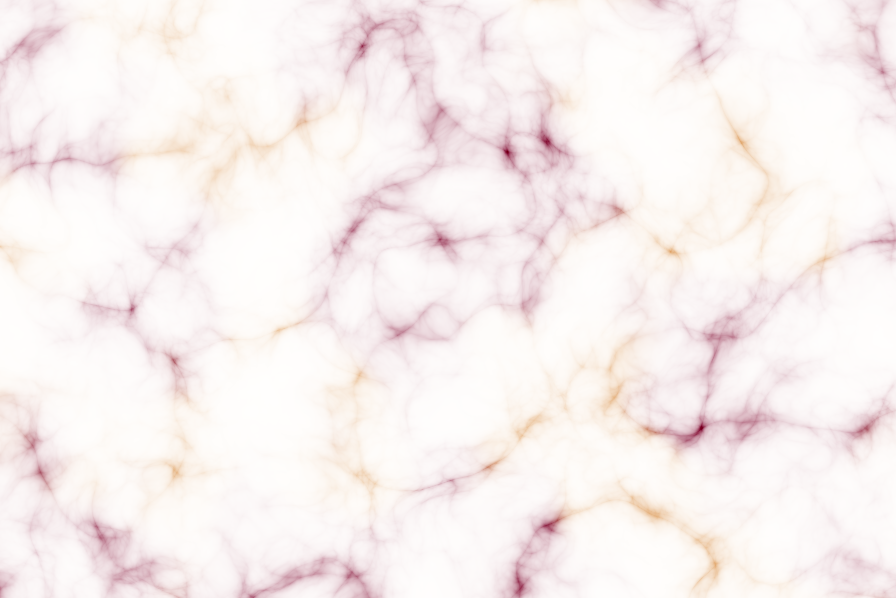
This texture is drawn by a WebGL 1 fragment shader. Its source:

```glsl
precision highp float;
// White marble with branching plum and honey veins in soft halos.
uniform vec2 u_resolution;

const vec3 STONE = vec3(1.0, 0.996, 0.992);
const vec3 PLUM_ABSORB = vec3(0.38, 0.74, 0.62);
const vec3 HONEY_ABSORB = vec3(0.09, 0.26, 0.43);
const float VEIN_SCALE = 3.4;      // vein cells per canvas height
const float HALO_FALLOFF = 6.2;    // higher gives narrower halos
const float HALO_STRENGTH = 0.58;
const float HAIR_FALLOFF = 46.0;   // higher gives thinner hairlines
const float HAIR_STRENGTH = 0.62;
const float PERSISTENCE = 0.55;
const float HUE_SCALE = 2.7;
const float PATCH_SCALE = 1.9;
const int OCTAVES = 6;
const mat2 OCTAVE_TURN = mat2(1.6, 1.2, -1.2, 1.6); // rotate and double

// Unit gradient at a lattice point
vec2 gradient(vec2 cell) {
  vec3 h = fract(cell.xyx * vec3(0.1031, 0.1030, 0.0973));
  h += dot(h, h.yzx + 33.33);
  float angle = 6.28318 * fract((h.x + h.y) * h.z);
  return vec2(cos(angle), sin(angle));
}

// Gradient noise, about -0.7 to 0.7
float noise(vec2 p) {
  vec2 cell = floor(p);
  vec2 f = p - cell;
  vec2 s = f * f * f * (f * (f * 6.0 - 15.0) + 10.0);
  vec2 e = vec2(1.0, 0.0);
  float a = dot(gradient(cell), f);
  float b = dot(gradient(cell + e.xy), f - e.xy);
  float c = dot(gradient(cell + e.yx), f - e.yx);
  float d = dot(gradient(cell + e.xx), f - e.xx);
  return mix(mix(a, b, s.x), mix(c, d, s.x), s.y);
}

// x: creased octaves, near zero along veins; y: hairlines on the creases
vec2 veins(vec2 p) {
  float crease = 0.0;
  float hair = 0.0;
  float amplitude = 1.0;
  float thinness = HAIR_FALLOFF;
  for (int i = 0; i < OCTAVES; i++) {
    float ridge = abs(noise(p));
    crease += amplitude * ridge;
    if (i < 4) hair += amplitude * exp(-thinness * ridge);
    p = OCTAVE_TURN * p + vec2(17.3, 9.7);
    amplitude *= PERSISTENCE;
    thinness *= 0.55;
  }
  return vec2(crease, hair);
}

// Offset that makes the veins wander
vec2 warp(vec2 p) {
  vec2 broad = vec2(noise(p * 4.0 + 31.0), noise(p * 4.0 + 57.0));
  vec2 fine = vec2(noise(p * 15.0 + 71.0), noise(p * 15.0 + 93.0));
  return 0.05 * broad + 0.016 * fine;
}

void main() {
  vec2 p = gl_FragCoord.xy / u_resolution.y;

  // Halo and hairline density, stronger in some patches than in others
  vec2 vein = veins((p + warp(p)) * VEIN_SCALE + 40.0);
  float halo = exp(-HALO_FALLOFF * vein.x);
  float vigour = mix(0.65, 1.15, smoothstep(-0.35, 0.3, noise(p * PATCH_SCALE + 12.4)));
  float density = vigour * halo * (HALO_STRENGTH + HAIR_STRENGTH * vein.y);

  // Hue drifts between plum and honey
  float hue = noise(p * HUE_SCALE + 83.6) + 0.4 * noise(p * HUE_SCALE * 2.7 + 5.2);
  float honey = smoothstep(-0.08, 0.24, hue);
  vec3 absorb = mix(PLUM_ABSORB, HONEY_ABSORB, honey);

  gl_FragColor = vec4(clamp(STONE - density * absorb, 0.0, 1.0), 1.0);
}
```
